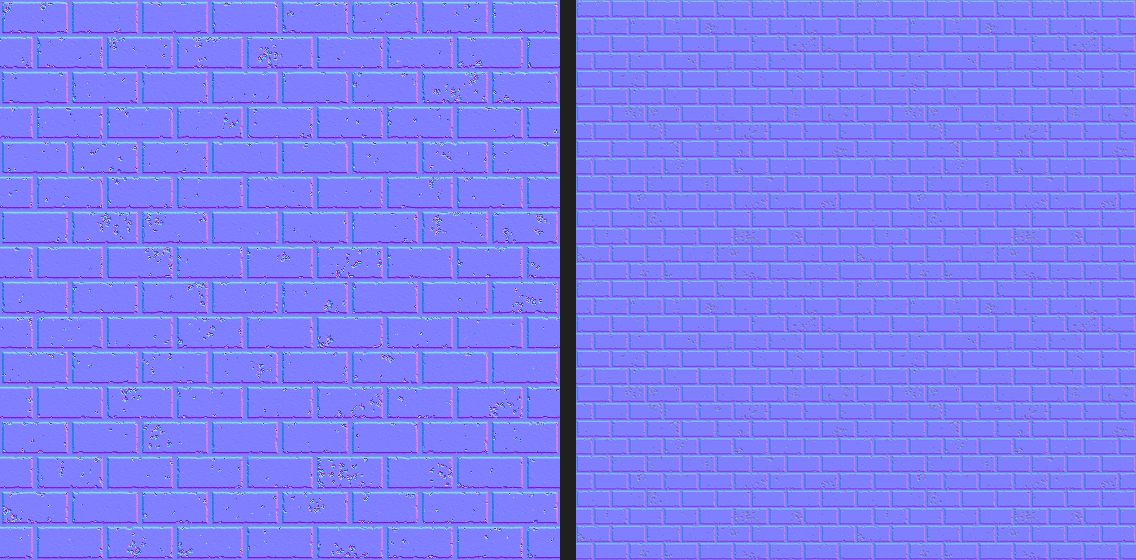
Left, the tile; right, the same tile 2 across and 2 down.
Give the GLSL for this texture map, as a three.js fragment shader.

```glsl
#define TAU 6.2831853
#define BRICKS vec2(8.0, 16.0)
#define JOINT vec2(0.0032, 0.0027)
#define BEVEL 0.0039
#define DEPTH 0.0029
#define PATCH_CELLS 24.0
#define PIT_CELLS 150.0
#define PIT_CHANCE 0.035
#define EDGE_WOBBLE 0.0005
#define EDGE_CHIP 0.007
#define GRAIN 0.13
#define SAMPLE_STEP 0.0007

varying vec2 vUv;

vec3 hash3(vec2 c) {
  vec3 q = fract(c.xyx * vec3(0.1031, 0.1030, 0.0973));
  q += dot(q, q.yxz + 33.33);
  return fract((q.xxy + q.yzz) * q.zyx);
}

// Layered sines with whole wave counts, so they wrap
float waves(vec2 p, float frequency) {
  float sum = 0.0;
  for (int i = 0; i < 5; i++) {
    float angle = 2.4 * float(i) + 0.6;
    vec2 count = floor(frequency * vec2(cos(angle), sin(angle)) + 0.5);
    sum += sin(TAU * dot(count, p) + 1.6 * sum + angle);
    frequency *= 1.27;
  }
  return sum / 5.0;
}

// Cellular spots: 1 at a centre, 0 outside; chance sets how many cells hold one
float spots(vec2 p, float cells, float chance, float radius) {
  p *= cells;
  vec2 base = floor(p);
  float peak = 0.0;
  for (int y = -1; y <= 1; y++) {
    for (int x = -1; x <= 1; x++) {
      vec2 cell = base + vec2(float(x), float(y));
      vec3 rnd = hash3(mod(cell, cells) + cells);
      float grow = clamp((chance - rnd.z) * 20.0, 0.0, 1.0);
      float r = radius * grow * (0.45 + 0.55 * fract(rnd.z * 137.0));
      peak = max(peak, 1.0 - distance(p, cell + rnd.xy) / max(r, 0.0001));
    }
  }
  return peak;
}

float wallHeight(vec2 uv) {
  // Running bond
  vec2 grid = uv * BRICKS;
  grid.x += 0.5 * mod(floor(grid.y) + 1.0, 2.0);
  float brickWear = hash3(mod(floor(grid), BRICKS) + 7.0).x;
  vec2 q = (fract(grid) - 0.5) / BRICKS;

  // Bevelled brick with chipped edges, steeper underneath
  float rough = waves(uv, 74.0);
  vec2 side = 0.5 / BRICKS - JOINT - abs(q);
  side += EDGE_WOBBLE * rough * (0.5 + 0.7 * brickWear);
  side -= EDGE_CHIP * max(0.0, waves(uv, 23.0) - 0.3) * (0.7 + 0.6 * rough);
  if (q.y < 0.0) side.y *= 1.3;
  float inset = min(side.x, side.y);
  float brick = smoothstep(0.0, BEVEL, inset);

  // Pits gather in worn patches and along the edges
  float worn = spots(uv, PATCH_CELLS, 0.04 + 0.26 * brickWear * brickWear, 0.85);
  float edge = 1.0 - smoothstep(0.002, 0.009, inset);
  float chance = PIT_CHANCE + 0.5 * worn + 0.12 * edge;
  vec2 warp = vec2(rough, waves(uv.yx, 83.0)) * 0.6 / PIT_CELLS;
  float pit = smoothstep(0.0, 0.65, spots(uv + warp, PIT_CELLS, chance, 0.72));

  // Faint slanted grain on the faces
  float grain = GRAIN * waves(uv, 41.0) * waves(uv.yx, 29.0);
  return brick * (1.0 - pit + grain);
}

void main() {
  vec2 dx = vec2(SAMPLE_STEP, 0.0);
  vec2 dy = dx.yx;
  vec2 slope = vec2(wallHeight(vUv + dx) - wallHeight(vUv - dx),
                    wallHeight(vUv + dy) - wallHeight(vUv - dy));
  slope *= DEPTH / (2.0 * SAMPLE_STEP);

  // Pack the surface normal into colour
  vec3 normal = normalize(vec3(-slope, 1.0));
  gl_FragColor = vec4(normal * 0.5 + 0.5, 1.0);
}
```
